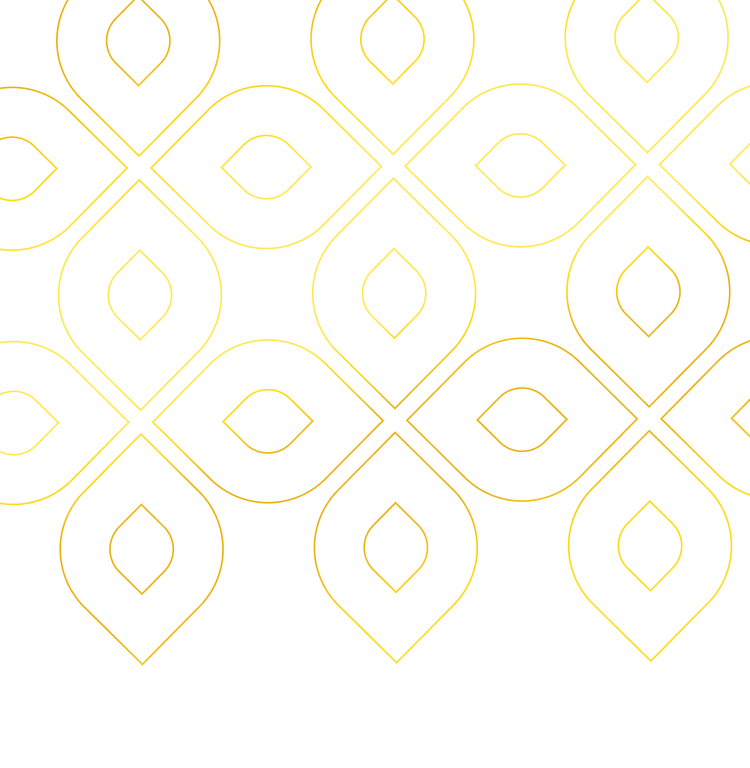
Write a Shadertoy shader that draws this pattern.

```glsl
const float PERIOD = 0.331;        // lattice spacing, in canvas heights
const float TILT = 0.0066;         // slight turn of the whole lattice
const float LINE_WIDTH = 0.0021;
const float OUTER_RADIUS = 0.3202; // in lattice periods
const float INNER_RADIUS = 0.1245;

const vec3 PAPER = vec3(1.0);
const vec3 PALE_YELLOW = vec3(1.0, 0.91, 0.30);
const vec3 BRIGHT_YELLOW = vec3(0.995, 0.855, 0.06);
const vec3 AMBER = vec3(0.92, 0.69, 0.05);

vec2 rotate(vec2 p, float angle) {
    float c = cos(angle), s = sin(angle);
    return vec2(c * p.x - s * p.y, s * p.x + c * p.y);
}

// Circle drawn out along y into two right-angled tips
float petalDistance(vec2 p, float radius) {
    p = abs(p);
    float reach = p.y > p.x ? (p.x + p.y) * sqrt(0.5) : length(p);
    return reach - radius;
}

// Distance to the nearer of the two nested outlines
float nestedOutline(vec2 p, float outer, float inner) {
    return min(abs(petalDistance(p, outer)), abs(petalDistance(p, inner)));
}

// One petal per cell, on every row from firstRow upward
float petalRows(vec2 q, float firstRow, bool sideways) {
    vec2 cell = round(q);
    if (cell.y < firstRow) return 1.0;
    vec2 local = q - cell;
    return nestedOutline(sideways ? local.yx : local, OUTER_RADIUS, INNER_RADIUS);
}

// Metallic sweep: amber, pale, amber, then yellow again
vec3 goldSweep(vec2 uv) {
    float along = uv.x + 2.5 * (1.0 - uv.y);
    float tone = 1.0 - smoothstep(0.15, 1.1, along);
    tone += smoothstep(1.45, 1.92, along) * (1.0 - 0.7 * smoothstep(2.1, 2.7, along));
    vec3 yellow = mix(PALE_YELLOW, BRIGHT_YELLOW, smoothstep(0.0, 0.4, tone));
    return mix(yellow, AMBER, smoothstep(0.4, 1.0, tone));
}

float strokeCoverage(float d, float width, float pixel) {
    return clamp((0.5 * width - d) / pixel + 0.5, 0.0, 1.0);
}

void mainImage(out vec4 fragColor, in vec2 fragCoord) {
    vec2 uv = fragCoord / iResolution.y;

    // Lattice coordinates: petal tips meet around the integer points
    vec2 q = rotate(uv - vec2(0.5143, 0.4525), -TILT) / PERIOD;

    float upright = petalRows(q - vec2(0.0, 0.5), -1.0, false);
    float sideways = petalRows(q - vec2(0.5, 0.0), 0.0, true);
    float d = min(upright, sideways) * PERIOD;

    float ink = strokeCoverage(d, LINE_WIDTH, 1.0 / iResolution.y);
    fragColor = vec4(mix(PAPER, goldSweep(uv), ink), 1.0);
}
```
